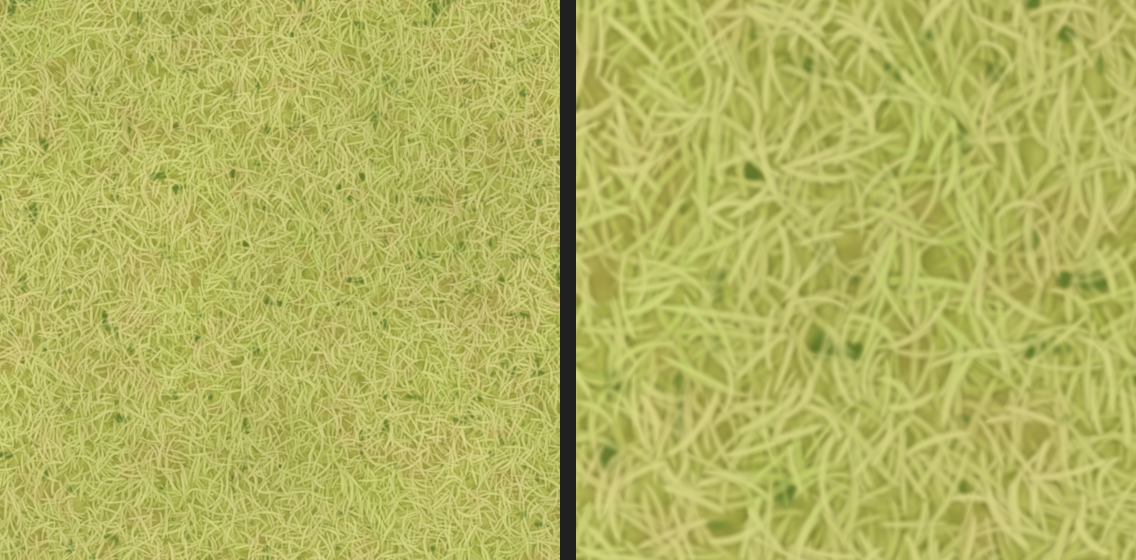
Left, the full canvas; right, a detail of the centre.
Reproduce this texture procedurally as a WebGL 1 fragment shader.

```glsl
precision highp float;
uniform vec2 u_resolution;

vec3 hash3(vec2 p) {
  vec3 q = fract(p.xyx * vec3(0.1031, 0.1030, 0.0973));
  q += dot(q, q.yxz + 33.33);
  return fract((q.xxy + q.yzz) * q.zyx);
}

float valueNoise(vec2 p) {
  vec2 cell = floor(p), f = fract(p);
  f = f * f * (3.0 - 2.0 * f);
  float low = mix(hash3(cell).x, hash3(cell + vec2(1.0, 0.0)).x, f.x);
  float high = mix(hash3(cell + vec2(0.0, 1.0)).x, hash3(cell + 1.0).x, f.x);
  return mix(low, high, f.y);
}

// Bent, tapered blade: x is coverage, y is the soft shadow around it
vec2 blade(vec2 p, vec3 shape, float soft) {
  float angle = 3.1416 * shape.x + 0.2 * sin(6.2832 * shape.x);
  vec2 axis = vec2(cos(angle), sin(angle));
  vec2 q = vec2(dot(p, axis), dot(p, vec2(-axis.y, axis.x)));
  float halfLength = mix(0.4, 0.78, shape.z);
  float bend = (shape.y - 0.5) * 0.42;
  float along = q.x / halfLength;
  float slope = 2.0 * bend * along / halfLength;
  float d = abs(q.y - bend * (along * along - 0.3)) / sqrt(1.0 + slope * slope);
  float width = mix(0.04, 0.065, fract(shape.z * 7.3)) * (1.0 - 0.45 * along * along);
  float tip = 1.0 - smoothstep(0.7, 1.0, abs(along));
  return tip * vec2(1.0 - smoothstep(width - soft, width + soft, d),
                    1.0 - smoothstep(width, width + 0.13, d));
}

void main() {
  vec2 uv = gl_FragCoord.xy / u_resolution.y;
  float soft = max(0.06, 20.0 / u_resolution.y);

  // Patchy thatch with small, sparse dark green gaps
  float greenness = smoothstep(0.35, 0.85, valueNoise(uv * 13.0 + 5.0));
  float dryness = smoothstep(0.55, 0.9, valueNoise(uv * 26.0 + 61.0));
  float gap = smoothstep(0.78, 0.98, valueNoise(uv * 48.0 + 23.0));
  float grain = valueNoise(uv * 120.0 + 9.0);
  vec3 color = mix(vec3(0.55, 0.57, 0.21), vec3(0.72, 0.73, 0.35), grain);
  color = mix(color, vec3(0.64, 0.58, 0.28), 0.5 * dryness);
  color = mix(color, vec3(0.30, 0.42, 0.13), 0.7 * gap);

  // Blades piled from the shaded bottom to the pale top
  for (int layer = 0; layer < 14; layer++) {
    float height = float(layer) / 13.0;
    vec2 p = uv * 26.0 + float(layer) * vec2(37.37, 17.71);
    vec2 home = floor(p);
    for (int j = -1; j <= 1; j++) {
      for (int i = -1; i <= 1; i++) {
        vec2 cell = home + vec2(float(i), float(j));
        vec3 place = hash3(cell + 3.0);
        vec3 shape = hash3(cell + vec2(151.0, 83.0));
        vec2 cover = blade(p - cell - place.xy, shape, soft);
        float light = clamp(pow(height, 0.6) + 0.5 * (place.z - 0.5), 0.0, 1.0);
        vec3 tint = mix(vec3(0.69, 0.70, 0.31), vec3(0.835, 0.83, 0.51), light);
        tint += vec3(-0.05, 0.005, -0.06) * greenness * fract(place.z * 9.1);
        tint += vec3(0.005, -0.025, 0.0) * dryness;
        cover *= 1.0 - 0.45 * gap;
        color *= 1.0 - 0.04 * cover.y;
        color = mix(color, tint, 0.9 * cover.x);
      }
    }
  }

  // Broad, faint unevenness of the lawn
  color *= 0.985 + 0.05 * valueNoise(uv * 6.0 + 40.0);
  gl_FragColor = vec4(color, 1.0);
}
```
